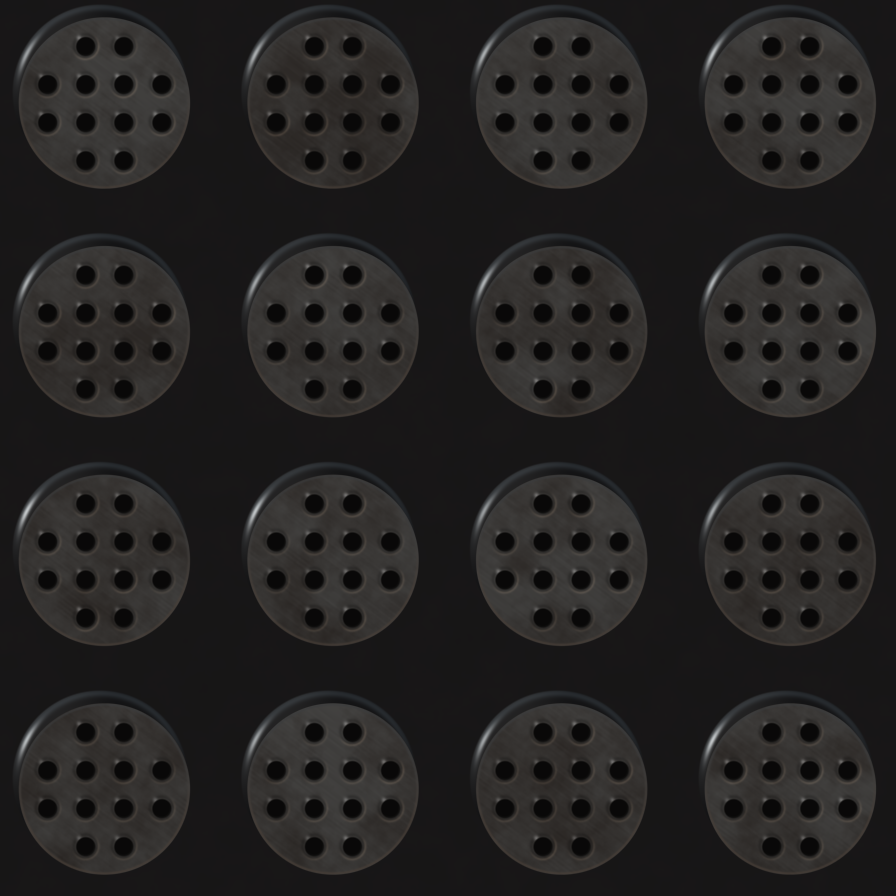
A Shadertoy shader for this pattern:

```glsl
float hash(vec2 p) {
    p = fract(p * vec2(0.1031, 0.1137));
    p += dot(p, p.yx + 33.33);
    return fract((p.x + p.y) * p.x * 7.31);
}

float noise(vec2 p) {
    vec2 i = floor(p), f = fract(p);
    f = f * f * (3.0 - 2.0 * f);
    return mix(mix(hash(i), hash(i + vec2(1, 0)), f.x),
               mix(hash(i + vec2(0, 1)), hash(i + 1.0), f.x), f.y);
}

float fbm(vec2 p) {
    float sum = 0.0, amp = 0.5;
    for (int k = 0; k < 4; k++) {
        sum += amp * noise(p);
        p = mat2(1.6, 1.2, -1.2, 1.6) * p + 7.3;
        amp *= 0.5;
    }
    return sum;
}

// Antialiased coverage of a signed distance
float cover(float d, float px) {
    return smoothstep(px, -px, d);
}

float band(float d, float width) {
    return exp(-d * d / (width * width));
}

void mainImage(out vec4 fragColor, in vec2 fragCoord) {
    vec2 uv = fragCoord / iResolution.y;

    // Grid of studs; local y points down, one unit per repeat
    vec2 grid = vec2(uv.x - 0.1165, 0.885 - uv.y) / 0.2552;
    vec2 id = round(grid);
    vec2 p = grid - id;
    float px = 0.75 / (0.2552 * iResolution.y);
    vec2 seed = id * 17.0 + 40.0;
    float tone = hash(seed);

    // Dark base
    vec3 col = vec3(0.092, 0.087, 0.089) + 0.008 * (fbm(grid * 9.0 + 20.0) - 0.5);

    // Side wall, seen above and left of the face
    vec2 w = p - vec2(-0.018, -0.048);
    float wall = length(w) - 0.383;
    float face = length(p) - 0.375;
    vec2 dir = normalize(w);
    float lit = smoothstep(0.25, -0.8, dir.y);
    vec3 side = mix(vec3(0.075, 0.075, 0.08), vec3(0.15, 0.165, 0.18),
                    lit * band(wall + 0.012, 0.016));
    side += vec3(0.06, 0.058, 0.055) * smoothstep(0.4, 1.0, dot(dir, vec2(-0.8, -0.6)));
    float glint = band(length(dir - normalize(vec2(-0.88, -0.45))), 0.22);
    side += vec3(0.55, 0.56, 0.56) * glint * band(wall + 0.021, 0.011)
          * (0.75 + 0.35 * hash(seed + 3.0));
    col = mix(col, side, cover(wall, px * 1.5));

    // Worn face: stains, fine grain and slanted scratches
    float stain = fbm(p * 6.0 + seed);
    float grain = fbm(p * 32.0 + seed + 9.0);
    vec2 slant = mat2(0.8, -0.6, 0.6, 0.8) * p;
    float scratch = noise(slant * vec2(9.0, 110.0) + seed);
    float shade = clamp(0.5 + 1.5 * (stain - 0.47) + 0.5 * (grain - 0.47)
                        + 0.45 * (tone - 0.5), 0.0, 1.0);
    vec3 metal = mix(vec3(0.177, 0.162, 0.152), vec3(0.245, 0.24, 0.234), shade);
    metal += 0.018 * (scratch - 0.5) - 0.025 * p.y;

    // Edge of the face: cool above, warm below
    vec3 edge = mix(vec3(0.23, 0.235, 0.24), vec3(0.29, 0.25, 0.22),
                    smoothstep(-0.2, 0.2, p.y));
    metal = mix(metal, edge, 0.6 * band(face + 0.006, 0.006));

    // Four by four holes without the corners
    vec2 slot = clamp(round(p / 0.1665 - 0.5), -2.0, 1.0) + 0.5;
    if (abs(slot.x) + abs(slot.y) < 2.5) {
        vec2 h = p - slot * 0.1665;
        float r = length(h);
        float facing = dot(h, vec2(0.6, 0.8)) / max(r, 0.001);
        float wear = 0.6 + 0.6 * hash(seed + slot * 5.0);
        metal *= 1.0 - 0.2 * band(r - 0.05, 0.009);
        metal += vec3(0.09, 0.075, 0.06) * wear * band(r - 0.058, 0.006)
               * smoothstep(-0.6, 0.8, facing);
        metal += 0.22 * wear * band(length(h + vec2(0.028, 0.036)), 0.011);
        float hole = length(h - vec2(0.002, 0.003)) - 0.042;
        vec3 depth = vec3(0.035, 0.032, 0.03)
                   + 0.04 * smoothstep(-0.012, 0.0, hole) * smoothstep(0.0, 1.0, facing);
        metal = mix(metal, depth, cover(hole, px * 1.5));
    }
    col = mix(col, metal, cover(face, px));

    fragColor = vec4(col, 1.0);
}
```
